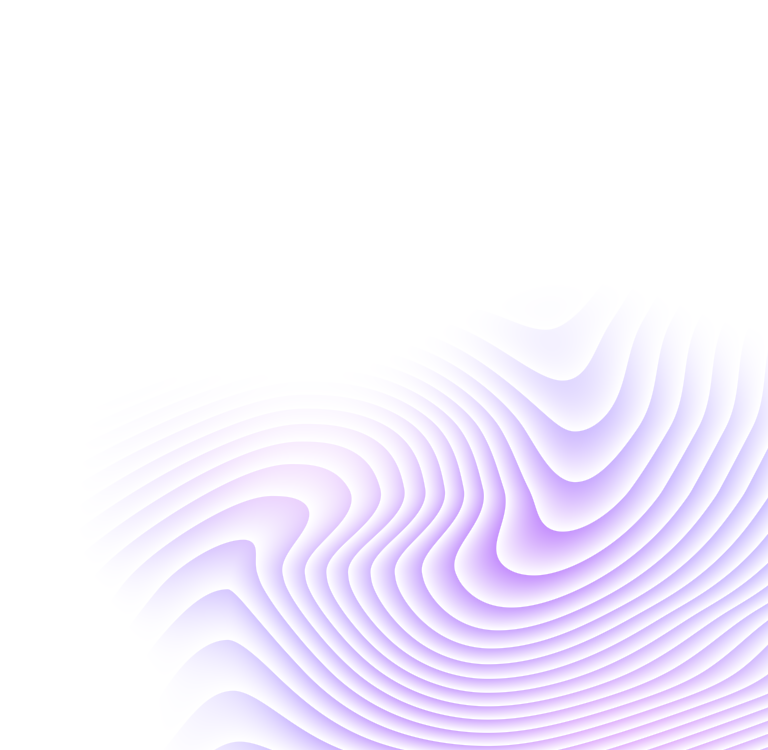
Give the GLSL for this background, as a WebGL 1 fragment shader.

```glsl
precision highp float;
// Pale violet contour bands on white: a ridge at the lower left folds into a
// valley at the right. A height field blends a ridge and a valley profile, its
// fractional part shades each band, and soft glows tint and fade the result.

uniform vec2 u_resolution;

// Layout space: x runs right, y runs down from the top edge.
const vec2 LAYOUT = vec2(7.68, 7.52);
const float BAND_STEP = 0.51;

const vec3 PERIWINKLE = vec3(0.79, 0.74, 1.0);
const vec3 ORCHID = vec3(0.92, 0.79, 0.99);
const vec3 VIOLET = vec3(0.77, 0.55, 0.99);
const vec3 PINK = vec3(0.88, 0.68, 0.99);

// Smooth ramp: zero for negative x, x for positive x.
float softRamp(float x, float softness) {
  return softness * log(1.0 + exp(x / softness));
}

// Rounded absolute value, flat at zero.
float softAbs(float x, float radius) {
  return sqrt(x * x + radius * radius) - radius;
}

float glow(vec2 p, vec2 center, vec2 radius) {
  vec2 d = (p - center) / radius;
  return exp(-dot(d, d));
}

// Horizontal positions of the ridge and valley lines.
float ridgeLine(float y) {
  return 3.05 - 0.77 * smoothstep(4.2, 5.9, y) + 0.12 * smoothstep(6.4, 7.5, y);
}

float valleyLine(float y) {
  return 5.45 + 0.3 * smoothstep(3.2, 4.3, y) - 0.87 * smoothstep(4.9, 6.7, y);
}

// Heights along those lines, with bands crowding at one end of each.
float ridgeHeight(float y) {
  return (7.43 - y) / BAND_STEP + 6.2 * softRamp(4.43 - y, 0.25);
}

float valleyHeight(float y) {
  return 18.0 - (y - 3.3) / BAND_STEP - 5.7 * softRamp(y - 6.28, 0.25);
}

// Whole numbers of this field are the band edges.
float heightField(vec2 p) {
  float ridge = ridgeLine(p.y);
  float valley = valleyLine(p.y);
  float across = clamp((p.x - ridge) / (valley - ridge), 0.0, 1.0);
  float skew = 1.22 - 0.46 * smoothstep(4.9, 5.75, p.y)
             + 0.18 * smoothstep(5.8, 6.7, p.y);
  float blend = smoothstep(0.0, 1.0, pow(across, skew));
  float h = mix(ridgeHeight(p.y), valleyHeight(p.y), blend);

  // Outer slopes: rising to the left, falling to the right.
  float rightSlope = 4.0 - 1.1 * smoothstep(6.1, 7.0, p.y);
  float rightRadius = mix(0.6, 0.9, smoothstep(5.0, 6.0, p.y));
  h += 3.1 * softAbs(max(ridge - p.x, 0.0), 0.6);
  return h - rightSlope * softAbs(max(p.x - valley, 0.0), rightRadius);
}

// Sawtooth shade with its hard edge smoothed over one pixel.
float bandShade(vec2 p, float pixel) {
  float h = heightField(p);
  vec2 slope = vec2(heightField(p + vec2(pixel, 0.0)) - h,
                    heightField(p + vec2(0.0, pixel)) - h);
  float edge = max(length(slope) * 1.2, 0.001);
  float saw = fract(h);
  return saw * clamp((1.0 - saw) / edge, 0.0, 1.0);
}

vec3 tint(vec2 p) {
  vec3 c = PERIWINKLE;
  c = mix(c, ORCHID, glow(p, vec2(3.0, 4.6), vec2(1.7, 1.1)));
  c = mix(c, PINK, glow(p, vec2(6.3, 7.5), vec2(2.0, 1.0)));
  c = mix(c, VIOLET, 0.6 * glow(p, vec2(4.2, 7.2), vec2(1.0, 0.9)));
  return mix(c, VIOLET, glow(p, vec2(5.25, 5.5), vec2(1.2, 0.95)));
}

// Fade to white along the upper and left borders.
float coverage(vec2 p) {
  float top = 3.65 - 0.9 * smoothstep(3.2, 5.6, p.x)
            + 0.45 * smoothstep(6.0, 7.68, p.x);
  float left = 0.7 + 0.8 * smoothstep(5.3, 7.0, p.y);
  return smoothstep(top, top + 1.9, p.y) * smoothstep(left, left + 1.7, p.x);
}

void main() {
  vec2 uv = gl_FragCoord.xy / u_resolution;
  vec2 p = vec2(uv.x, 1.0 - uv.y) * LAYOUT;
  float shade = bandShade(p, LAYOUT.y / u_resolution.y);
  vec3 color = mix(vec3(1.0), tint(p), shade * coverage(p));
  gl_FragColor = vec4(color, 1.0);
}
```
